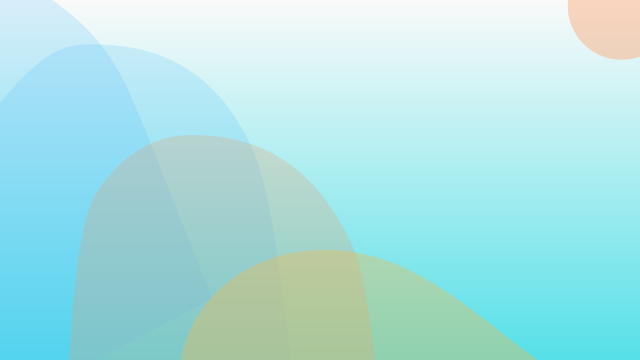
Give the GLSL for this background, as a Shadertoy shader.

```glsl
// Translucent rounded hills and a peach sun over a white-to-turquoise gradient.

#define SKY_TOP     vec3(0.980, 0.980, 0.978)
#define SKY_BOTTOM  vec3(0.335, 0.877, 0.908)
#define BLUE_TINT   vec4(0.310, 0.745, 0.980, 0.20)
#define CLAY_TINT   vec4(0.900, 0.625, 0.430, 0.27)
#define AMBER_TINT  vec4(0.960, 0.725, 0.295, 0.36)
#define PEACH_TINT  vec4(0.980, 0.685, 0.510, 0.50)
#define SUN_CENTER  vec2(1.727, 0.984)
#define SUN_RADIUS  0.150
#define CURVE_STEPS 20

// Outline being traced: pen position, squared distance and inside/outside sign
struct Outline {
    vec2 pen;
    float dist2;
    float side;
};

Outline moveTo(vec2 start) {
    return Outline(start, 1e3, 1.0);
}

void lineTo(inout Outline o, vec2 p, vec2 end) {
    vec2 edge = end - o.pen;
    vec2 rel = p - o.pen;
    vec2 gap = rel - edge * clamp(dot(rel, edge) / dot(edge, edge), 0.0, 1.0);
    o.dist2 = min(o.dist2, dot(gap, gap));

    // Flip the side whenever a horizontal ray crosses this edge
    bvec3 cross3 = bvec3(p.y >= o.pen.y, p.y < end.y, edge.x * rel.y > edge.y * rel.x);
    if (all(cross3) || all(not(cross3))) o.side = -o.side;
    o.pen = end;
}

// Cubic Bezier flattened into short lines
void curveTo(inout Outline o, vec2 p, vec2 c1, vec2 c2, vec2 end) {
    vec2 start = o.pen;
    for (int i = 1; i <= CURVE_STEPS; i++) {
        float t = float(i) / float(CURVE_STEPS);
        float s = 1.0 - t;
        lineTo(o, p, s*s*s*start + 3.0*s*s*t*c1 + 3.0*s*t*t*c2 + t*t*t*end);
    }
}

float signedDistance(Outline o) {
    return o.side * sqrt(o.dist2);
}

// Steep slope entering from the upper left
float slopeShape(vec2 p) {
    Outline o = moveTo(vec2(0.093, 1.035));
    curveTo(o, p, vec2(0.220, 0.954), vec2(0.289, 0.884), vec2(0.347, 0.769));
    curveTo(o, p, vec2(0.396, 0.669), vec2(0.498, 0.394), vec2(0.590, 0.171));
    lineTo(o, p, vec2(0.220, -0.025));
    lineTo(o, p, vec2(-0.100, -0.025));
    lineTo(o, p, vec2(-0.100, 1.035));
    lineTo(o, p, vec2(0.093, 1.035));
    return signedDistance(o);
}

// Tall blue hill at the left
float blueHill(vec2 p) {
    Outline o = moveTo(vec2(-0.046, 0.660));
    curveTo(o, p, vec2(0.104, 0.845), vec2(0.157, 0.877), vec2(0.255, 0.877));
    curveTo(o, p, vec2(0.475, 0.877), vec2(0.606, 0.780), vec2(0.694, 0.602));
    curveTo(o, p, vec2(0.752, 0.486), vec2(0.780, 0.236), vec2(0.815, -0.053));
    lineTo(o, p, vec2(-0.046, -0.053));
    lineTo(o, p, vec2(-0.046, 0.660));
    return signedDistance(o);
}

// Middle clay hill
float clayHill(vec2 p) {
    Outline o = moveTo(vec2(0.190, -0.053));
    curveTo(o, p, vec2(0.199, 0.167), vec2(0.220, 0.387), vec2(0.266, 0.461));
    curveTo(o, p, vec2(0.296, 0.509), vec2(0.382, 0.625), vec2(0.532, 0.625));
    curveTo(o, p, vec2(0.752, 0.625), vec2(0.891, 0.514), vec2(0.984, 0.306));
    curveTo(o, p, vec2(1.019, 0.213), vec2(1.032, 0.074), vec2(1.049, -0.053));
    lineTo(o, p, vec2(0.190, -0.053));
    return signedDistance(o);
}

// Low amber hill in front
float amberHill(vec2 p) {
    Outline o = moveTo(vec2(0.500, -0.030));
    curveTo(o, p, vec2(0.505, 0.132), vec2(0.660, 0.306), vec2(0.903, 0.306));
    curveTo(o, p, vec2(1.157, 0.306), vec2(1.319, 0.120), vec2(1.528, -0.025));
    lineTo(o, p, vec2(0.500, -0.030));
    return signedDistance(o);
}

// Blend a tint over the base inside a shape, with a one-pixel soft edge
vec3 overlay(vec3 base, vec4 tint, float dist) {
    float pixel = 1.0 / iResolution.y;
    float coverage = clamp(0.5 - dist / pixel, 0.0, 1.0);
    return mix(base, tint.rgb, tint.a * coverage);
}

void mainImage(out vec4 fragColor, in vec2 fragCoord) {
    vec2 p = fragCoord / iResolution.y;

    vec3 color = mix(SKY_BOTTOM, SKY_TOP, p.y);
    color = overlay(color, PEACH_TINT, length(p - SUN_CENTER) - SUN_RADIUS);
    color = overlay(color, BLUE_TINT, slopeShape(p));
    color = overlay(color, BLUE_TINT, blueHill(p));
    color = overlay(color, CLAY_TINT, clayHill(p));
    color = overlay(color, AMBER_TINT, amberHill(p));

    fragColor = vec4(color, 1.0);
}
```
